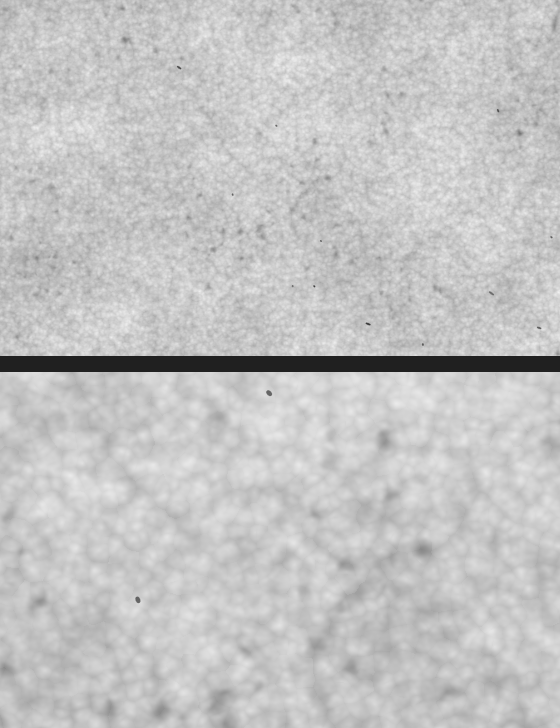
Top: the whole. Bottom: its middle third, enlarged.
Write a WebGL 2 fragment shader that draws this texture.

```glsl
#version 300 es
precision highp float;
// Pale grey plaster: soft clouds and mottling under a fine, pebbly grain.
// Gradient noise gives the tone, cellular domes the grain, and hashed cells
// scatter the clustered soft smudges and the few sharp dark flecks.

#define BASE_TONE 0.785
#define CLOUD_DEPTH 0.085
#define MOTTLE_DEPTH 0.055
#define GRAIN_DENSITY 72.0
#define GRAIN_RELIEF 0.10
#define CLUMP_DEPTH 0.095
#define SMUDGE_DENSITY 34.0
#define SMUDGE_DEPTH 0.20
#define FLECK_DENSITY 7.0
#define FLECK_CHANCE 0.17
#define FLECK_TONE 0.20

uniform vec2 u_resolution;
out vec4 fragColor;

// Integer hash of a cell to two values in 0..1
vec2 hash2(vec2 cell) {
    uvec2 v = uvec2(ivec2(cell) + 4096);
    for (int i = 0; i < 2; i++) {
        v = v * 1664525u + 12345u;
        v.x += v.y * 1664525u;
        v.y += v.x * 1664525u;
        v ^= v >> 16u;
    }
    return vec2(v >> 8u) / exp2(24.0);
}

float cornerSlope(vec2 cell, vec2 offset) {
    float angle = 6.2832 * hash2(cell).x;
    return dot(vec2(cos(angle), sin(angle)), offset);
}

float gradientNoise(vec2 p) {
    vec2 cell = floor(p), f = fract(p);
    vec2 w = f * f * f * (f * (f * 6.0 - 15.0) + 10.0);
    vec2 e = vec2(1.0, 0.0);
    float low = mix(cornerSlope(cell, f), cornerSlope(cell + e, f - e), w.x);
    float high = mix(cornerSlope(cell + e.yx, f - e.yx),
                     cornerSlope(cell + 1.0, f - 1.0), w.x);
    return mix(low, high, w.y);
}

float fbm(vec2 p, int octaves) {
    float sum = 0.0, amplitude = 1.0;
    for (int i = 0; i < octaves; i++) {
        sum += amplitude * gradientNoise(p);
        p = mat2(1.6, 1.2, -1.2, 1.6) * p + 17.3;
        amplitude *= 0.55;
    }
    return sum;
}

// Rounded grains: bright at each centre, dark in the creases
float grainDomes(vec2 p) {
    vec2 cell = floor(p);
    float nearest = 2.0, tone = 0.0;
    for (int y = -1; y <= 1; y++)
    for (int x = -1; x <= 1; x++) {
        vec2 c = cell + vec2(x, y);
        float d = length(c + hash2(c) - p);
        if (d < nearest) {
            nearest = d;
            tone = hash2(c + 531.0).y;
        }
    }
    return (0.42 - nearest) * mix(0.6, 1.4, tone);
}

// Soft dark spots, more likely where the cluster value is high
float smudges(vec2 p, float cluster) {
    vec2 cell = floor(p);
    float total = 0.0;
    for (int y = -1; y <= 1; y++)
    for (int x = -1; x <= 1; x++) {
        vec2 c = cell + vec2(x, y);
        vec2 traits = hash2(c + 907.0);
        vec2 d = p - c - hash2(c + 211.0);
        float radius = mix(0.14, 0.32, traits.y);
        float present = smoothstep(0.0, 0.25, cluster - traits.x);
        total += present * mix(0.4, 1.0, traits.y) * exp(-dot(d, d) / (radius * radius));
    }
    return min(total, 1.3);
}

// Sparse slanted slivers with crisp edges; returns coverage
float flecks(vec2 p, float pixel) {
    vec2 cell = floor(p);
    vec2 traits = hash2(cell + 77.0), shape = hash2(cell + 1301.0);
    vec2 d = p - cell - mix(vec2(0.15), vec2(0.85), hash2(cell + 39.0));
    float angle = mix(-1.5, -0.3, shape.x);
    vec2 axis = vec2(cos(angle), sin(angle));
    float halfLength = mix(0.008, 0.055, shape.y * shape.y);
    float along = dot(d, axis);
    d -= axis * clamp(along, -halfLength, halfLength);
    float taper = 1.0 - 0.5 * abs(along) / (halfLength + 0.02);
    float edge = length(d) - mix(0.013, 0.021, shape.y) * max(taper, 0.3);
    float cover = 1.0 - smoothstep(-0.7 * pixel, 0.9 * pixel, edge);
    return cover * step(traits.x, FLECK_CHANCE) * mix(0.6, 1.0, traits.y);
}

void main() {
    vec2 p = gl_FragCoord.xy / u_resolution.y;
    vec2 warp = 0.004 * vec2(gradientNoise(p * 60.0), gradientNoise(p * 60.0 + 91.0));

    // Broad tone
    float clouds = fbm(p * vec2(2.3, 2.8) + 5.7, 3);
    float tone = BASE_TONE + CLOUD_DEPTH * clouds;
    tone += MOTTLE_DEPTH * fbm(p * 13.0 + 31.0, 2);

    // Fine surface
    tone += CLUMP_DEPTH * fbm(p * vec2(38.0, 46.0) + 63.0, 3);
    tone += GRAIN_RELIEF * grainDomes((p + warp) * GRAIN_DENSITY);

    // Marks
    float cluster = 0.10 + 0.9 * fbm(p * 4.2 + 143.0, 2) - 0.3 * clouds;
    tone -= SMUDGE_DEPTH * smudges((p + 1.5 * warp) * SMUDGE_DENSITY, cluster);
    tone = mix(tone, FLECK_TONE, flecks(p * FLECK_DENSITY, FLECK_DENSITY / u_resolution.y));

    fragColor = vec4(vec3(clamp(tone, 0.0, 1.0)), 1.0);
}
```
